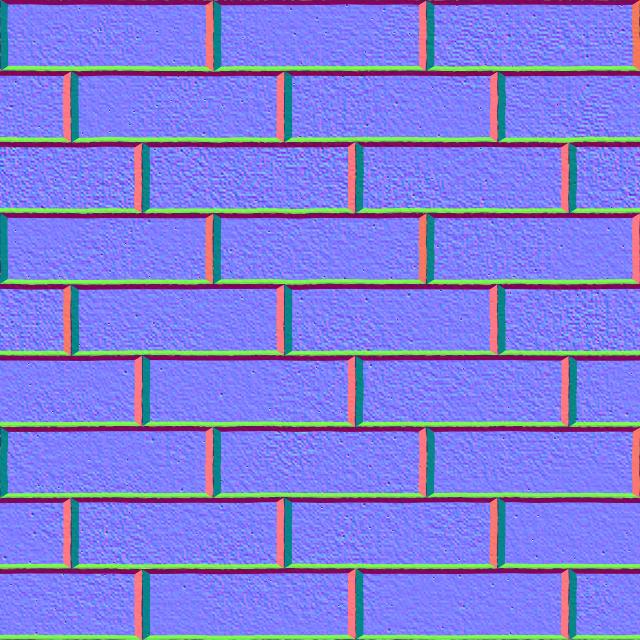
Write a Shadertoy shader that draws this texture map.

```glsl
const vec2 BRICKS = vec2(3.0, 9.0);         // repeats across and down
const float ROW_SHIFT = 1.0 / 3.0;          // running-bond offset per row
const vec2 BEVEL = vec2(0.0120, 0.0076);    // side and top/bottom bevel widths
const float JOINT_WIDTH = 0.0008;
const float EDGE_WOBBLE = 0.0016;
const float GRAIN_STEP = 1.0 / 768.0;
const float GRAIN_MIN = 0.75;
const float GRAIN_MAX = 2.3;
const float PIT_CELLS = 27.0;
const float PIT_CHANCE = 0.36;
const float PIT_DEPTH = 1.3;

const vec3 LEFT_COLOR = vec3(0.03, 0.52, 0.56);
const vec3 RIGHT_COLOR = vec3(1.00, 0.47, 0.53);
const vec3 RIGHT_WORN = vec3(0.95, 0.47, 0.36);
const vec3 TOP_COLOR = vec3(0.51, 0.02, 0.37);
const vec3 BOTTOM_COLOR = vec3(0.49, 0.98, 0.32);
const vec3 GROOVE_COLOR = vec3(0.43, 0.76, 0.40);
const vec3 JOINT_DARK = vec3(0.24, 0.16, 0.36);
const vec3 JOINT_LIGHT = vec3(0.56, 0.52, 0.36);

float hash(vec2 p) {
    return fract(sin(dot(p, vec2(127.1, 311.7))) * 43758.5453);
}

// Value noise that wraps after the given whole number of cells
float noise(vec2 uv, vec2 cells) {
    vec2 p = uv * cells;
    vec2 i = floor(p);
    vec2 f = p - i;
    f = f * f * (3.0 - 2.0 * f);
    vec2 a = mod(i, cells);
    vec2 b = mod(i + 1.0, cells);
    return mix(mix(hash(a), hash(vec2(b.x, a.y)), f.x),
               mix(hash(vec2(a.x, b.y)), hash(b), f.x), f.y);
}

float grainHeight(vec2 uv) {
    return 0.75 * noise(uv, vec2(288.0))
         + 0.55 * noise(uv, vec2(131.0))
         + 0.14 * noise(uv, vec2(40.0, 320.0));
}

// Sparse small craters, one candidate per wrapped cell
float pitHeight(vec2 uv) {
    vec2 p = uv * PIT_CELLS;
    vec2 id = mod(floor(p), PIT_CELLS);
    vec2 center = 0.2 + 0.6 * vec2(hash(id + 3.7), hash(id + 9.2));
    float size = hash(id + 17.3);
    float radius = mix(0.04, 0.11, size * size);
    float present = step(hash(id + 31.9), PIT_CHANCE);
    return -present * PIT_DEPTH * (1.0 - smoothstep(0.0, radius, length(fract(p) - center)));
}

// Surface tilt from forward differences of the two height fields
vec2 surfaceTilt(vec2 uv, float roughness) {
    vec2 dx = vec2(GRAIN_STEP, 0.0);
    vec2 dy = dx.yx;
    float grain = grainHeight(uv);
    float pit = pitHeight(uv);
    vec2 grainSlope = vec2(grainHeight(uv + dx), grainHeight(uv + dy)) - grain;
    vec2 pitSlope = vec2(pitHeight(uv + dx), pitHeight(uv + dy)) - pit;
    return -roughness * grainSlope - 1.6 * pitSlope;
}

void mainImage(out vec4 fragColor, in vec2 fragCoord) {
    vec2 uv = fragCoord / iResolution.xy;
    float aa = 0.6 / min(iResolution.x, iResolution.y);

    // Brick layout with slightly uneven edges
    vec2 wobble = vec2(noise(uv, vec2(12.0, 45.0)), noise(uv + 0.37, vec2(24.0, 9.0))) - 0.5;
    vec2 grid = (uv + EDGE_WOBBLE * wobble) * BRICKS;
    float row = floor(grid.y);
    grid.x += (row + 1.0) * ROW_SHIFT;
    vec2 id = mod(floor(grid), BRICKS);
    vec2 local = fract(grid);
    vec2 edge = min(local, 1.0 - local) / BRICKS;

    // Grain strength varies by brick and in broad patches
    float patches = smoothstep(0.3, 0.8, noise(uv, vec2(11.0, 17.0)));
    float brickWear = hash(id + 5.3);
    float roughness = mix(GRAIN_MIN, GRAIN_MAX, patches * 0.45 + brickWear * brickWear * 0.55);
    vec2 tilt = surfaceTilt(uv, roughness);
    vec3 face = 0.5 + 0.5 * normalize(vec3(tilt, 1.0));

    // Mitred bevels
    float worn = smoothstep(0.65, 1.0, hash(id + 23.1));
    vec3 side = local.x < 0.5 ? LEFT_COLOR : mix(RIGHT_COLOR, RIGHT_WORN, worn);
    float depth = edge.y / BEVEL.y;
    float soft = aa / BEVEL.y;
    float groove = smoothstep(0.20 - soft, 0.20 + soft, depth)
                 * (1.0 - smoothstep(0.38 - soft, 0.38 + soft, depth));
    vec3 bottom = mix(BOTTOM_COLOR, GROOVE_COLOR, 0.7 * groove);
    vec3 end = local.y < 0.5 ? bottom : TOP_COLOR;
    float mitre = smoothstep(-soft, soft, edge.x / BEVEL.x - depth);
    vec3 bevel = mix(side, end, mitre);
    bevel += 0.12 * vec3(tilt, -length(tilt));

    vec2 inside = smoothstep(BEVEL - aa, BEVEL + aa, edge);
    vec3 color = mix(bevel, face, inside.x * inside.y);

    // Thin broken joints
    float chips = noise(uv, vec2(150.0));
    float width = JOINT_WIDTH * (0.3 + 1.3 * chips);
    float joint = 1.0 - smoothstep(width - aa, width + aa, min(edge.x, edge.y));
    vec3 jointColor = mix(JOINT_DARK, JOINT_LIGHT, smoothstep(0.5, 0.9, noise(uv, vec2(210.0))));
    color = mix(color, jointColor, 0.8 * joint);

    fragColor = vec4(clamp(color, 0.0, 1.0), 1.0);
}
```
